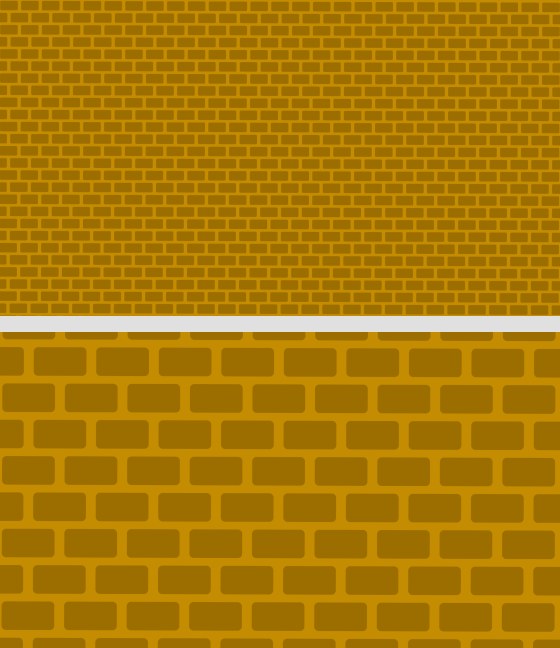
Top, the full canvas; bottom, a detail of the centre.
Write a Shadertoy shader that draws this pattern.

```glsl
const vec3 MORTAR_COLOR = vec3(0.77, 0.55, 0.0);
const vec3 BRICK_COLOR = vec3(0.61, 0.43, 0.0);

// Lengths are fractions of the canvas height
const vec2 PITCH = vec2(0.06597, 0.03832);
const vec2 BRICK_HALF_SIZE = vec2(0.0278, 0.01505);
const vec2 BRICK_ORIGIN = vec2(-0.0015, 0.01975);
const float CORNER_RADIUS = 0.0046;
const float WALL_TILT = 0.0035;

vec2 rotate(vec2 p, float angle) {
    float c = cos(angle);
    float s = sin(angle);
    return vec2(c * p.x - s * p.y, s * p.x + c * p.y);
}

float roundedBox(vec2 p, vec2 halfSize, float radius) {
    vec2 q = abs(p) - halfSize + radius;
    return length(max(q, 0.0)) + min(max(q.x, q.y), 0.0) - radius;
}

// Position relative to the nearest brick centre in a running bond
vec2 runningBond(vec2 p, vec2 pitch) {
    float row = floor(p.y / pitch.y + 0.5);
    p.x += 0.5 * pitch.x * mod(row, 2.0);
    return (fract(p / pitch + 0.5) - 0.5) * pitch;
}

void mainImage(out vec4 fragColor, in vec2 fragCoord) {
    vec2 p = (fragCoord - 0.5 * iResolution.xy) / iResolution.y;
    float pixel = 1.0 / iResolution.y;

    // Slightly tilted wall
    vec2 wall = rotate(p - BRICK_ORIGIN, WALL_TILT);
    vec2 local = runningBond(wall, PITCH);

    // Bricks over mortar with smoothed edges
    float dist = roundedBox(local, BRICK_HALF_SIZE, CORNER_RADIUS);
    float brick = 1.0 - smoothstep(-0.7 * pixel, 0.7 * pixel, dist);
    fragColor = vec4(mix(MORTAR_COLOR, BRICK_COLOR, brick), 1.0);
}
```
